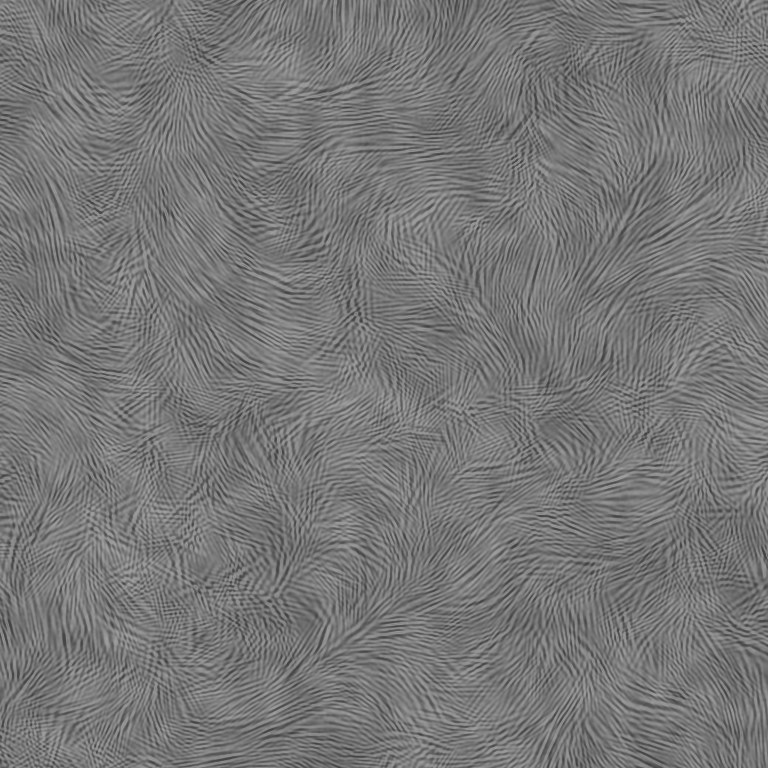
A WebGL 1 fragment shader for this texture:

```glsl
precision highp float;
// Grey combed fur: fine curved strands in a swirling flow, crossing at seams, with darker tufts.
uniform vec2 u_resolution;

float hash(vec2 p) {
  return fract(sin(dot(p, vec2(127.1, 311.7))) * 43758.5453);
}

float noise(vec2 p) {
  vec2 i = floor(p);
  vec2 f = fract(p);
  f = f * f * (3.0 - 2.0 * f);
  return mix(mix(hash(i), hash(i + vec2(1.0, 0.0)), f.x),
             mix(hash(i + vec2(0.0, 1.0)), hash(i + vec2(1.0, 1.0)), f.x), f.y);
}

// Combing direction, in radians
float flowAngle(vec2 p) {
  return 8.5 * noise(p * 4.0 + 3.7) + 2.6 * noise(p * 9.0 + 21.3);
}

// One tuft of parallel strands: a wave across the flow inside a long soft envelope
float tuft(vec2 offset, float angle, float frequency, float phase) {
  float c = cos(angle);
  float s = sin(angle);
  float along = c * offset.x + s * offset.y;
  float across = c * offset.y - s * offset.x;
  float envelope = exp(-2.6 * along * along - 14.0 * across * across);
  envelope *= 1.0 - smoothstep(0.65, 1.0, length(offset));
  return envelope * cos(6.2832 * (frequency * across + phase));
}

// Sum of tufts scattered over a jittered grid
float fur(vec2 p) {
  float density = 22.0;
  vec2 q = p * density;
  vec2 cell = floor(q);
  float sum = 0.0;
  for (int y = -1; y <= 1; y++) {
    for (int x = -1; x <= 1; x++) {
      for (int k = 0; k < 6; k++) {
        vec2 id = cell + vec2(float(x), float(y));
        vec2 seed = id + float(k) * vec2(17.3, 41.9);
        vec2 center = id + vec2(hash(seed + 0.31), hash(seed + 5.77));
        // Layers read the flow at shifted places, so strands cross where it turns
        float layer = mod(float(k), 3.0) - 1.0;
        float angle = flowAngle(center / density + 0.016 * layer);
        angle += 0.35 * (hash(seed + 9.13) - 0.5);
        float frequency = mix(3.4, 9.6, hash(seed + 13.57));
        sum += tuft(q - center, angle, frequency, hash(seed + 27.91));
      }
    }
  }
  return sum * 1.2;
}

void main() {
  vec2 p = gl_FragCoord.xy / min(u_resolution.x, u_resolution.y);
  float strands = fur(p);

  // Soft limits on both sides, gaps slightly deeper than highlights
  float tone = 0.472 + 0.078 * strands / sqrt(1.0 + 0.25 * strands * strands);
  tone -= 0.005 * strands * strands;

  // Broad shading, small dark tufts and fine grain
  tone += 0.06 * (noise(p * 11.0 + 50.0) - 0.5);
  tone += 0.08 * (noise(p * 42.0 + 80.0) - 0.5);
  tone += 0.05 * (noise(p * 260.0) - 0.5);

  gl_FragColor = vec4(vec3(clamp(tone, 0.27, 0.61)), 1.0);
}
```
